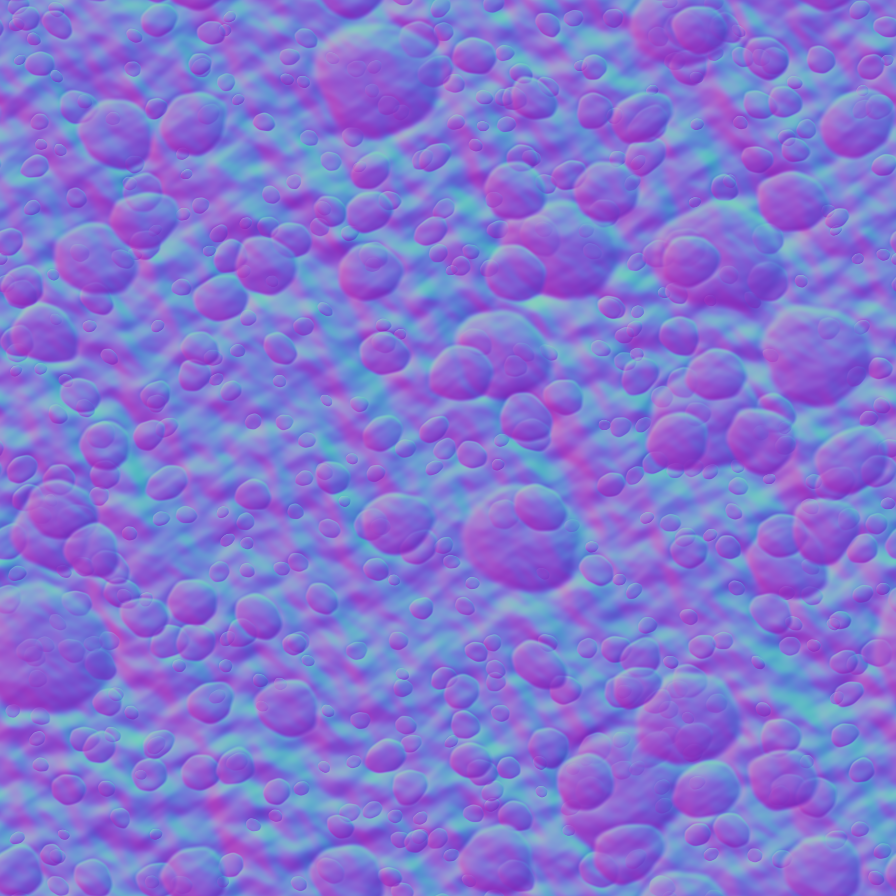
Write a WebGL 2 fragment shader that draws this texture map.

```glsl
#version 300 es
precision highp float;
// Tangent-space normal map of a densely cratered, rippled ground.
// Slopes of layered sines are overprinted by craters of several sizes,
// each scattered on a wrapping cell grid; the final slope becomes a colour.

uniform vec2 u_resolution;
out vec4 outColor;

const float TAU = 6.28318;

vec3 hash3(vec2 p, float seed) {
    vec3 q = vec3(dot(p, vec2(127.1, 311.7)),
                  dot(p, vec2(269.5, 183.3)),
                  dot(p, vec2(419.2, 371.9))) + seed * 17.3;
    return fract(sin(q) * 43758.5);
}

// Slopes of random plane waves: xy holds broad ripples, zw fine grit
vec4 rippleSlopes(vec2 p) {
    vec4 slopes = vec4(0.0);
    float frequency = 5.0;
    for (int i = 0; i < 40; i++) {
        vec3 rnd = hash3(vec2(float(i), 7.0), 3.0);
        // Crests run mostly sideways, leaning down to the right
        float angle = 1.32 + 2.1 * (rnd.x - 0.5);
        vec2 wave = round(frequency * vec2(cos(angle), sin(angle)));
        float x = frequency / 21.0;
        float steepness = 0.33 * x * exp(-x);
        vec2 slope = normalize(wave) * steepness
                   * cos(TAU * (dot(wave, p) + rnd.y));
        float fine = smoothstep(40.0, 60.0, frequency);
        slopes += vec4(slope * (1.0 - fine), slope * fine);
        frequency *= 1.085;
    }
    return slopes;
}

// Overprints one size of crater, with the given number of cells per side
vec2 stampCraters(vec2 slope, vec2 p, float cells, float chance, float depth) {
    vec2 base = floor(p * cells);
    for (int y = -1; y <= 1; y++) {
        for (int x = -1; x <= 1; x++) {
            vec2 cell = base + vec2(x, y);
            vec3 rnd = hash3(mod(cell, cells), cells);
            if (rnd.z > chance) continue;
            vec2 offset = p * cells - cell - 0.15 - 0.7 * rnd.xy;
            offset.y *= 1.0 + 0.25 * rnd.x;
            float radius = mix(0.24, 0.46, rnd.z / chance);
            float t = length(offset) / radius;
            if (t > 2.4) continue;

            // Uneven outline, bowl inside, fading apron outside
            vec2 outward = offset / max(length(offset), 0.0001);
            float angle = atan(offset.y, offset.x);
            t *= 1.0 + 0.025 * sin(3.0 * angle + TAU * rnd.y)
                     + 0.015 * sin(7.0 * angle + TAU * rnd.x);
            float inside = 1.0 - smoothstep(0.9, 1.12, t);
            vec2 bowl = outward * 0.72 * t * t - vec2(0.12, 0.26);
            vec2 apron = -0.42 * outward * exp(-4.0 * max(t - 1.0, 0.0))
                       * (1.0 - smoothstep(1.8, 2.4, t));
            float crest = exp(-pow((t - 0.97) / 0.07, 2.0));
            slope *= 1.0 - 0.6 * depth * inside;
            slope += depth * mix(apron, bowl, inside);
            slope.y += 0.3 * depth * crest * (0.4 + 0.6 * outward.y);
        }
    }
    return slope;
}

void main() {
    vec2 p = gl_FragCoord.xy / u_resolution;

    // Gentle wrapping warp so that outlines and ripples wander
    p += 0.005 * sin(TAU * (vec2(3.0, 4.0) * p.yx + vec2(0.1, 0.6)));
    p += 0.0015 * sin(TAU * (vec2(17.0, 13.0) * p.yx + vec2(0.7, 0.2)));

    // Small craters lie beneath the large ones, which partly wipe them out
    vec4 ripples = rippleSlopes(p);
    vec2 slope = ripples.xy;
    slope = stampCraters(slope, p, 37.0, 0.26, 0.65);
    slope = stampCraters(slope, p, 20.0, 0.42, 0.85);
    slope = stampCraters(slope, p, 6.0, 0.62, 1.0);
    slope = stampCraters(slope, p, 11.0, 0.42, 1.0);
    slope += 0.75 * ripples.zw;

    // Red falls and green rises with the slope; blue dims where it is steep
    slope *= vec2(0.72, 1.05);
    vec2 tilt = 0.4 * slope * vec2(-1.0, 1.0) / sqrt(1.0 + dot(slope, slope));
    float facing = 0.85 - 1.1 * dot(tilt, tilt);
    outColor = vec4(vec2(0.5, 0.5) + tilt, facing, 1.0);
}
```
